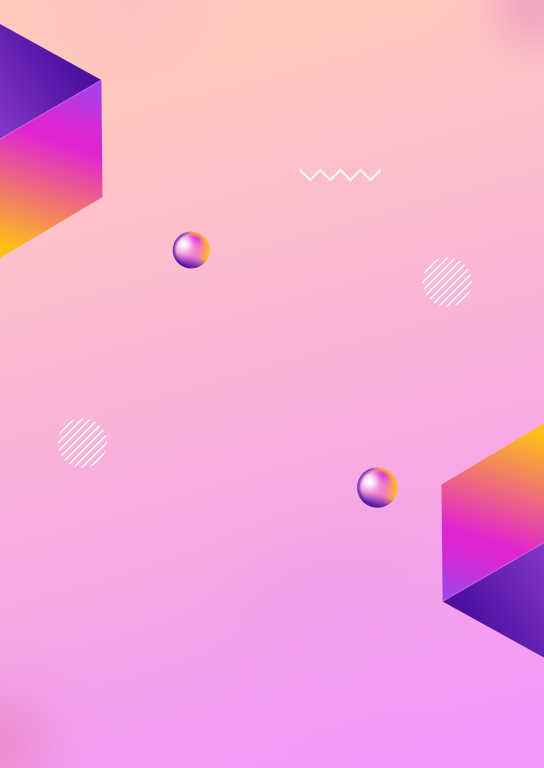
Give the GLSL for this background, as a WebGL 2 fragment shader.

```glsl
#version 300 es
precision highp float;
// Pink gradient backdrop with two corner prisms, glossy balls, striped discs and a zigzag.
uniform vec2 u_resolution;
out vec4 outColor;

const vec3 PURPLE = vec3(0.30, 0.06, 0.62);
const vec3 MAGENTA = vec3(0.88, 0.14, 0.82);
const vec3 YELLOW = vec3(1.0, 0.76, 0.08);

float pixel;

// Antialiased coverage, positive distance is inside.
float cover(float d) {
    return clamp(d / pixel + 0.5, 0.0, 1.0);
}

// Signed distance to the line a-b, positive on its right side.
float edge(vec2 p, vec2 a, vec2 b) {
    return dot(p - a, normalize(vec2(b.y - a.y, a.x - b.x)));
}

float glow(vec2 p, vec2 center, float radius) {
    vec2 q = (p - center) / radius;
    return exp(-dot(q, q));
}

vec3 background(vec2 p) {
    float t = clamp((1.0 - p.y + 0.28 * p.x - 0.17) / 0.96, 0.0, 1.0);
    vec3 col = mix(vec3(1.0, 0.785, 0.75), vec3(0.945, 0.595, 0.975), t);
    col = mix(col, vec3(0.93, 0.62, 0.76), 0.75 * glow(p, vec2(0.69, 0.99), 0.055));
    col = mix(col, vec3(0.96, 0.70, 0.76), 0.35 * glow(p, vec2(0.17, 1.0), 0.08));
    col = mix(col, vec3(0.92, 0.52, 0.78), 0.7 * glow(p, vec2(0.0, 0.03), 0.07));
    return mix(col, vec3(0.93, 0.60, 0.92), 0.4 * glow(p, vec2(0.43, 0.19), 0.11));
}

// Prism on the left border: dark upper face, bright front face.
vec3 prism(vec3 col, vec2 p) {
    vec2 tip = vec2(0.1318, 0.8958), foot = vec2(0.1332, 0.7435);
    float body = min(edge(p, vec2(0.0, 0.9688), tip), edge(p, tip, foot));
    body = min(body, edge(p, foot, vec2(0.0, 0.6641)));
    float seam = edge(p, vec2(0.0, 0.819), tip);

    float shade = dot(p - vec2(0.0, 0.83), vec2(0.85, 0.53)) / 0.13;
    vec3 upper = mix(vec3(0.51, 0.21, 0.78), PURPLE, clamp(shade, 0.0, 1.0));
    float t = 0.95 * (1.0 - p.y) - 0.31 * p.x;
    vec3 front = mix(vec3(0.62, 0.27, 0.92), MAGENTA, smoothstep(0.05, 0.151, t));
    front = mix(front, YELLOW, clamp((t - 0.151) / 0.155, 0.0, 1.0));

    vec3 face = mix(upper, front, cover(seam));
    face = mix(face, vec3(0.95, 0.6, 0.95), 0.5 * cover(0.0007 - abs(seam)));
    return mix(col, face, cover(body));
}

// Glossy ball: warm right side, purple underside, white highlight.
vec3 ball(vec3 col, vec2 p, vec2 center, float radius) {
    vec2 q = (p - center) / radius;
    float r = length(q);
    vec3 c = mix(vec3(0.93, 0.47, 0.82), vec3(0.98, 0.62, 0.38), smoothstep(0.1, 0.9, q.x));
    c = mix(c, MAGENTA, 0.9 * glow(q, vec2(0.2, 0.65), 0.42));
    c = mix(c, YELLOW, 0.8 * smoothstep(0.7, 1.0, r) * smoothstep(-0.1, 0.7, q.x + 0.5 * q.y));
    c = mix(c, PURPLE, 0.9 * smoothstep(0.2, 1.0, dot(q, vec2(-0.25, -0.95))));
    c = mix(c, vec3(1.0), 0.95 * glow(q, vec2(-0.4, 0.3), 0.48));
    c = mix(c, PURPLE, 0.75 * smoothstep(0.75, 1.0, r) * (1.0 - smoothstep(-0.6, 0.2, q.x)));
    return mix(col, c, cover((1.0 - r) * radius));
}

// Disc cut into diagonal stripes.
float stripes(vec2 p, vec2 center) {
    vec2 q = p - center;
    float across = dot(q, vec2(0.7071, 0.7071) * vec2(1.0, -1.0));
    float d = abs(fract(across / 0.0074 + 0.5) - 0.5) * 0.0074;
    return cover(0.001 - d) * cover(0.032 - length(q));
}

float zigzag(vec2 p) {
    vec2 q = p - vec2(0.39, 0.7725);
    float wave = abs(fract(q.x / 0.0261 + 0.5) - 0.5) * 0.0261;
    float d = abs(q.y - 0.0062 + wave) * 0.7071;
    return cover(0.0013 - d) * cover(0.0527 - abs(q.x - 0.0522));
}

void main() {
    pixel = 1.0 / u_resolution.y;
    vec2 p = gl_FragCoord.xy / u_resolution * vec2(0.707, 1.0);
    vec3 col = background(p);

    // The second prism is the first one turned by half a turn.
    col = prism(col, p);
    col = prism(col, vec2(0.707, 1.1126) - p);

    col = ball(col, p, vec2(0.2485, 0.6745), 0.024);
    col = ball(col, p, vec2(0.4905, 0.3652), 0.0263);

    float white = max(stripes(p, vec2(0.5812, 0.6328)), stripes(p, vec2(0.107, 0.4232)));
    col = mix(col, vec3(1.0), 0.95 * max(white, zigzag(p)));
    outColor = vec4(col, 1.0);
}
```
